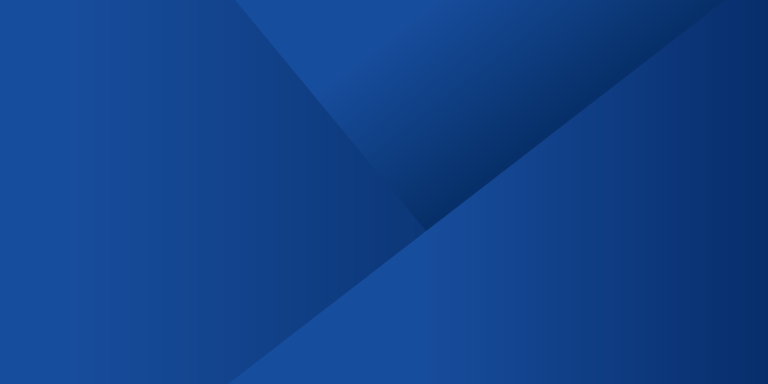
Give the GLSL for this background, as a Shadertoy shader.

```glsl
const vec3 BRIGHT_BLUE = vec3(0.092, 0.302, 0.614);
const vec3 LEFT_SHADE = vec3(0.047, 0.215, 0.470);
const vec3 RIGHT_SHADE = vec3(0.030, 0.178, 0.422);
const vec3 FOLD_SHADE = vec3(0.028, 0.190, 0.415);

// Signed distance to the line through a and b, positive on its left side
float lineDistance(vec2 p, vec2 a, vec2 b) {
    vec2 along = normalize(b - a);
    return dot(p - a, vec2(-along.y, along.x));
}

// Blend from the bright blue to a shade between two positions
vec3 shadeRamp(vec3 shade, float start, float end, float position) {
    return mix(BRIGHT_BLUE, shade, clamp((position - start) / (end - start), 0.0, 1.0));
}

float coverage(float distanceToEdge) {
    float halfPixel = 0.7 / iResolution.y;
    return smoothstep(-halfPixel, halfPixel, distanceToEdge);
}

void mainImage(out vec4 fragColor, in vec2 fragCoord) {
    // Canvas units: x runs from 0 to 2, y from 0 to 1
    vec2 p = fragCoord / iResolution.xy * vec2(2.0, 1.0);

    float aboveDiagonal = lineDistance(p, vec2(0.594, 0.0), vec2(1.889, 1.0));
    float rightOfFold = lineDistance(p, vec2(1.107, 0.401), vec2(0.612, 1.0));

    // Three panels, each with its own ramp
    vec3 leftPanel = shadeRamp(LEFT_SHADE, 0.18, 1.12, p.x);
    vec3 rightPanel = shadeRamp(RIGHT_SHADE, 1.10, 2.0, p.x);
    vec3 topPanel = shadeRamp(FOLD_SHADE, 0.46, 0.02, aboveDiagonal);

    // Layer the panels along the two edges
    vec3 color = mix(leftPanel, topPanel, coverage(-rightOfFold));
    color = mix(rightPanel, color, coverage(aboveDiagonal));
    fragColor = vec4(color, 1.0);
}
```
